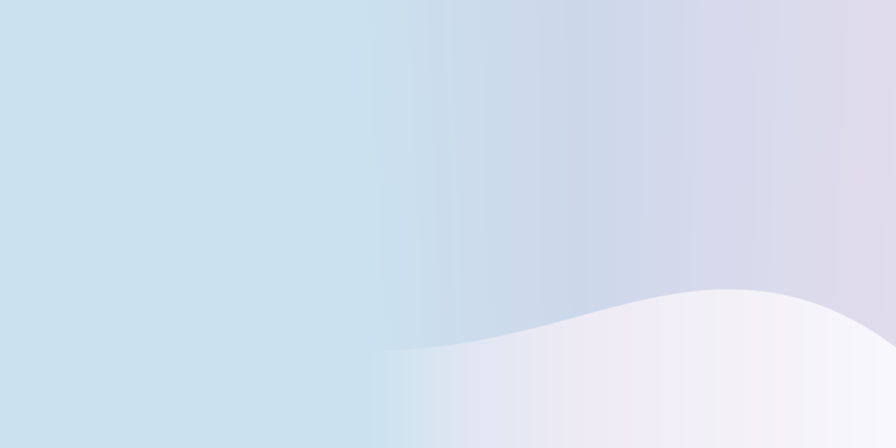
Reproduce this background procedurally as a WebGL 1 fragment shader.

```glsl
precision highp float;
// A pale blue to lilac sky with a soft white hill swelling up at the lower right.
// Both fills are chains of smooth colour ramps; the sky ramps fan inward toward
// the bottom, and the hill outline joins an eased rise to a power-curve fall.

uniform vec2 u_resolution;

const vec3 PALE_BLUE = vec3(0.793, 0.886, 0.937);

float ramp(float from, float to, float x) {
  return clamp((x - from) / (to - from), 0.0, 1.0);
}

vec3 skyColor(vec2 p) {
  // Lean the colour bands toward a vertical axis near x = 0.69
  float x = 0.69 + (p.x - 0.69) * (1.0 + 0.1 * (0.6 - p.y));
  vec3 color = mix(PALE_BLUE, vec3(0.798, 0.866, 0.927), ramp(0.39, 0.50, x));
  color = mix(color, vec3(0.800, 0.847, 0.918), ramp(0.50, 0.65, x));
  color = mix(color, vec3(0.840, 0.855, 0.925), ramp(0.65, 0.80, x));
  return mix(color, vec3(0.882, 0.861, 0.922), ramp(0.80, 1.0, x));
}

vec3 hillColor(float x) {
  vec3 color = mix(PALE_BLUE, vec3(0.875, 0.902, 0.950), ramp(0.41, 0.52, x));
  color = mix(color, vec3(0.929, 0.918, 0.957), ramp(0.52, 0.64, x));
  color = mix(color, vec3(0.955, 0.945, 0.973), ramp(0.64, 0.83, x));
  return mix(color, vec3(0.973, 0.970, 0.988), ramp(0.83, 1.0, x));
}

float hillHeight(float x) {
  float rise = smoothstep(0.0, 1.0, pow(ramp(0.40, 0.81, x), 1.2));
  float fall = 5.0 * pow(max(x - 0.81, 0.0), 2.2);
  return 0.217 + 0.137 * rise - fall;
}

void main() {
  vec2 p = gl_FragCoord.xy / u_resolution;
  float pixel = 1.0 / u_resolution.y;

  // Soft-edged hill, dissolving into the sky on its left side
  float hill = 1.0 - smoothstep(-pixel, pixel, p.y - hillHeight(p.x));
  hill *= smoothstep(0.405, 0.435, p.x);

  gl_FragColor = vec4(mix(skyColor(p), hillColor(p.x), hill), 1.0);
}
```
